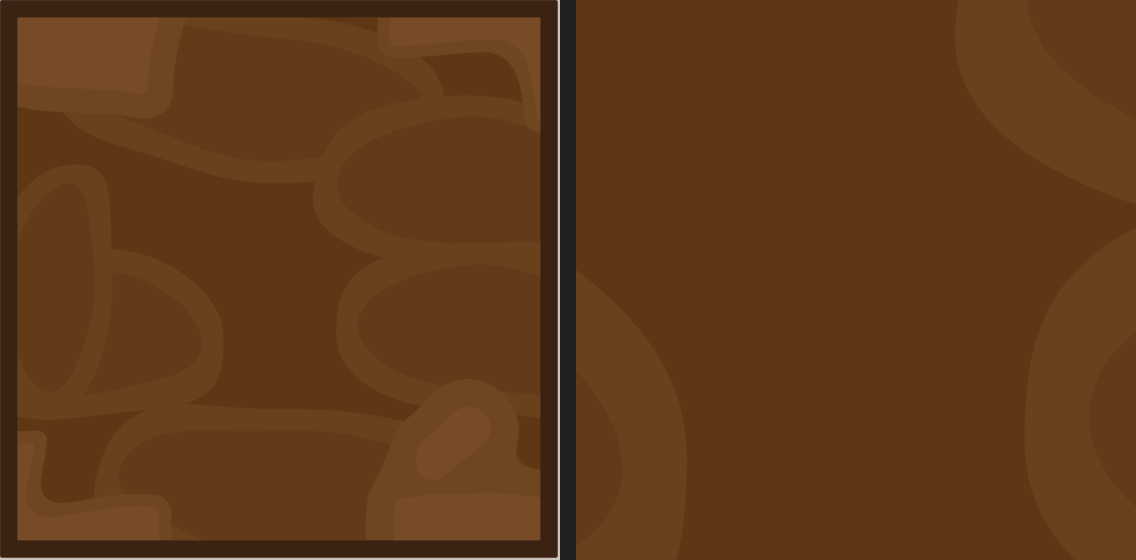
Left: the whole. Right: its middle third, enlarged.
A WebGL 1 fragment shader for this texture:

```glsl
precision highp float;
uniform vec2 u_resolution;

const vec3 EARTH = vec3(0.373, 0.216, 0.078);
const vec3 STONE_RIM = vec3(0.412, 0.255, 0.114);
const vec3 STONE_FACE = vec3(0.392, 0.231, 0.094);
const vec3 LEDGE_RIM = vec3(0.439, 0.275, 0.125);
const vec3 LEDGE_FACE = vec3(0.463, 0.294, 0.150);
const vec3 FRAME = vec3(0.230, 0.137, 0.078);
const vec3 EDGE_LIGHT = vec3(0.80, 0.77, 0.75);

vec3 fill(vec3 under, vec3 color, float d) {
  float soft = 0.8 / min(u_resolution.x, u_resolution.y);
  return mix(under, color, 1.0 - smoothstep(-soft, soft, d));
}

vec2 rotate(vec2 p, float a) {
  float c = cos(a), s = sin(a);
  return vec2(c * p.x + s * p.y, c * p.y - s * p.x);
}

float box(vec2 p, vec2 halfSize, float corner) {
  vec2 q = abs(p) - halfSize + corner;
  return length(max(q, 0.0)) + min(max(q.x, q.y), 0.0) - corner;
}

float capsule(vec2 p, vec2 a, vec2 b, float radius) {
  vec2 ab = b - a;
  float t = clamp(dot(p - a, ab) / dot(ab, ab), 0.0, 1.0);
  return length(p - a - ab * t) - radius;
}

// Superellipse distance, estimated from its gradient
float oval(vec2 p, vec2 radius, float power) {
  vec2 e = max(abs(p) / radius, 1e-3);
  vec2 w = pow(e, vec2(power));
  float k = pow(w.x + w.y, 1.0 / power);
  vec2 slope = pow(e / k, vec2(power - 1.0)) / radius;
  return (k - 1.0) / length(slope);
}

float smoothUnion(float a, float b, float k) {
  float h = max(k - abs(a - b), 0.0) / k;
  return min(a, b) - h * h * k * 0.25;
}

vec2 warp(vec2 p) {
  return p + 0.009 * vec2(sin(p.y * 13.0 + 1.0) + 0.5 * sin(p.y * 23.0),
                          sin(p.x * 11.0 + 2.0) + 0.5 * sin(p.x * 19.0));
}

vec3 stone(vec3 under, vec2 p, vec2 radius, float rim, float tilt) {
  vec2 q = rotate(p, tilt);
  vec3 col = fill(under, STONE_RIM, oval(q, radius + rim, 2.5));
  return fill(col, STONE_FACE, oval(q, radius, 2.0));
}

vec3 ledge(vec3 under, float d, float rim) {
  return fill(fill(under, LEDGE_RIM, d), LEDGE_FACE, d + rim);
}

// L-shaped ledge, measured inward from a corner
float bracket(vec2 q, vec2 reach, vec2 width) {
  float across = box(q, vec2(reach.x, width.y), 0.035);
  float along = box(q, vec2(width.x, reach.y), 0.02);
  return smoothUnion(across, along, 0.06);
}

void main() {
  vec2 uv = gl_FragCoord.xy / u_resolution;
  vec2 p = warp(uv);
  vec3 col = EARTH;

  // Flat stones in a ring around bare earth
  for (int i = 0; i < 5; i++) {
    float a = radians(90.0 - 60.0 * float(i));
    float c = cos(a), s = sin(a);
    vec2 center = vec2(0.48 + 0.44 * c - 0.04 * s,
                       0.48 + 0.235 * s + 0.12 * s * s * s + 0.075 * c * c);
    vec2 radius = vec2(0.22 + 0.09 * s * s, 0.112);
    col = stone(col, p - center, radius, 0.038, -0.08);
  }
  // Upright slab at the left
  col = stone(col, p - vec2(0.10, 0.49), vec2(0.073, 0.185), 0.032, -0.1);

  // Thin ledges in two opposite corners
  for (int i = 0; i < 2; i++) {
    vec2 q = mix(0.966 - p, p - 0.034, float(i));
    col = ledge(col, bracket(q, vec2(0.285, 0.205), vec2(0.04, 0.07)), 0.022);
  }

  // Broad boulders in the other two
  vec2 q = vec2(p.x - 0.034, 0.966 - p.y);
  vec2 skewed = vec2(q.x + 0.25 * q.y, q.y - 0.2 * q.x);
  col = ledge(col, box(skewed, vec2(0.305, 0.15), 0.06), 0.045);

  q = vec2(0.966 - p.x, p.y - 0.034);
  float knob = capsule(q, vec2(0.19, 0.15), vec2(0.14, 0.19), 0.09);
  float base = box(q, vec2(0.30, 0.125), 0.06);
  col = ledge(col, smoothUnion(knob, base, 0.06), 0.05);

  // Dark frame with a pale lower right edge
  float opening = box(uv - vec2(0.498, 0.502), vec2(0.467), 0.003);
  float outside = box(uv - vec2(0.498, 0.502), vec2(0.498), 0.004);
  col = fill(col, FRAME, -opening);
  col = fill(col, EDGE_LIGHT, -outside);

  gl_FragColor = vec4(col, 1.0);
}
```
